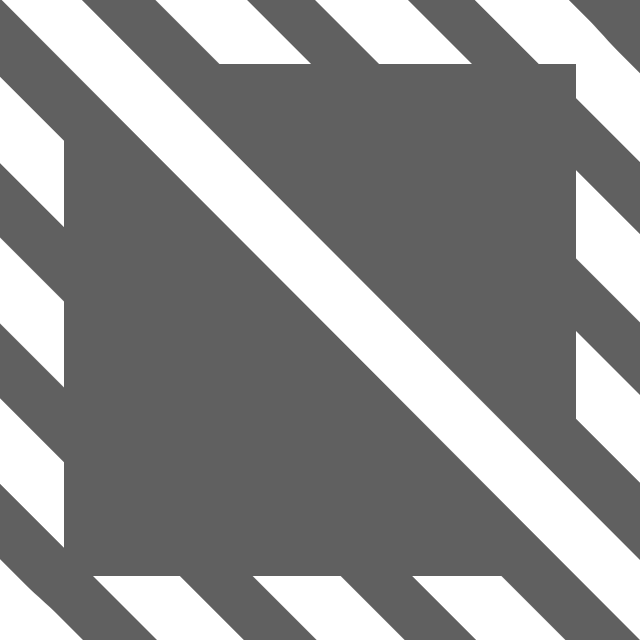
Write a Shadertoy shader that draws this pattern.

```glsl
// A dark grey square framed by diagonal white hazard stripes, with one stripe
// crossing the whole canvas. Each stripe is a span of the diagonal coordinate
// x + y - 1; an inner square masks all but the central stripe.

#define DARK_COLOR vec3(0.378)
#define LIGHT_COLOR vec3(1.0)
#define FRAME_WIDTH 0.1
#define LOW_PERIOD vec2(0.2494, 0.2504)   // lower edges: top/bottom, left/right
#define LOW_OFFSET vec2(-0.0065, -0.0046)
#define HIGH_PERIOD 0.2513                // upper edges
#define HIGH_OFFSET vec2(0.1348, 0.1315)
#define BAND_START vec2(0.0026, 0.1283)   // central stripe at the left
#define BAND_END vec2(0.0, 0.1250)        // central stripe at the right

// Smooth coverage of the span between two diagonal positions.
float spanMask(float diagonal, vec2 span, float pixel)
{
    float inside = min(diagonal - span.x, span.y - diagonal);
    return clamp(inside / (1.4142 * pixel) + 0.5, 0.0, 1.0);
}

// Stripes around the border, tuned separately for the two pairs of sides.
float borderStripes(float diagonal, float sideBlend, float pixel)
{
    float lowPeriod = mix(LOW_PERIOD.x, LOW_PERIOD.y, sideBlend);
    float lowOffset = mix(LOW_OFFSET.x, LOW_OFFSET.y, sideBlend);
    float highOffset = mix(HIGH_OFFSET.x, HIGH_OFFSET.y, sideBlend);
    float stripes = 0.0;
    for (int i = -4; i <= 3; i++)
    {
        if (i == 0) continue; // the central stripe is drawn on its own
        float k = float(i);
        vec2 span = vec2(lowOffset + k * lowPeriod, highOffset + k * HIGH_PERIOD);
        stripes = max(stripes, spanMask(diagonal, span, pixel));
    }
    return stripes;
}

void mainImage(out vec4 fragColor, in vec2 fragCoord)
{
    vec2 uv = fragCoord / iResolution.xy;
    float pixel = 1.0 / min(iResolution.x, iResolution.y);
    float diagonal = uv.x + uv.y - 1.0;

    // Frame around the inner square
    vec2 fromCenter = abs(uv - 0.5);
    float edge = max(fromCenter.x, fromCenter.y) - (0.5 - FRAME_WIDTH);
    float frame = clamp(edge / pixel + 0.5, 0.0, 1.0);

    // Border stripes, blended where the sides meet at the corners
    float sideBlend = smoothstep(-0.05, 0.05, fromCenter.x - fromCenter.y);
    float light = frame * borderStripes(diagonal, sideBlend, pixel);

    // Slightly tapering central stripe
    vec2 band = mix(BAND_START, BAND_END, uv.x);
    light = max(light, spanMask(diagonal, band, pixel));

    fragColor = vec4(mix(DARK_COLOR, LIGHT_COLOR, light), 1.0);
}
```
